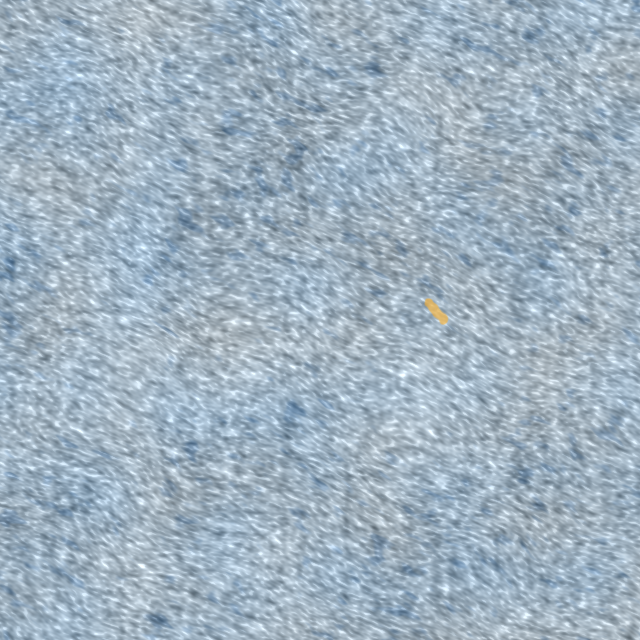
Reproduce this texture procedurally as a WebGL 2 fragment shader.

```glsl
#version 300 es
precision highp float;
// Pale blue-grey brushed cloth: slanted fibres, faint ribs, dark tufts and one straw fleck.

uniform vec2 u_resolution;
out vec4 fragColor;

const float TAU = 6.2831853;
const vec3 CLOTH = vec3(0.628, 0.699, 0.755);
const vec3 INK_TINT = vec3(-0.17, -0.14, -0.10);
const vec3 STRAW = vec3(0.85, 0.70, 0.41);

float hash(vec2 cell) {
    vec3 q = fract(cell.xyx * 0.1031);
    q += dot(q, q.yzx + 33.33);
    return fract((q.x + q.y) * q.z);
}

// Contribution of one lattice corner with a random unit gradient.
float cornerSlope(vec2 cell, vec2 offset) {
    float angle = TAU * hash(cell);
    return dot(vec2(cos(angle), sin(angle)), offset);
}

float gradientNoise(vec2 p) {
    vec2 cell = floor(p);
    vec2 f = p - cell;
    vec2 blend = f * f * f * (f * (f * 6.0 - 15.0) + 10.0);
    vec2 e = vec2(1.0, 0.0);
    float low = mix(cornerSlope(cell, f), cornerSlope(cell + e.xy, f - e.xy), blend.x);
    float high = mix(cornerSlope(cell + e.yx, f - e.yx), cornerSlope(cell + e.xx, f - e.xx), blend.x);
    return mix(low, high, blend.y);
}

// Noise stretched along a direction; frequency is (along, across).
float fibres(vec2 p, float angle, vec2 frequency, float seed) {
    float c = cos(angle), s = sin(angle);
    vec2 q = vec2(c * p.x + s * p.y, c * p.y - s * p.x);
    return gradientNoise(q * frequency + seed);
}

// Uneven vertical ribs with wandering strength.
float ribs(vec2 p, float count) {
    float wander = 1.6 * gradientNoise(p * vec2(7.0, 3.0) + 61.3);
    float strength = 0.6 + gradientNoise(p * vec2(9.0, 7.0) + 17.9);
    float regular = strength * sin(TAU * p.x * count + wander);
    return 0.5 * regular + gradientNoise(p * vec2(count * 1.3, 8.0) + 83.1);
}

float capsuleDistance(vec2 p, vec2 a, vec2 b, float radius) {
    vec2 pa = p - a, ba = b - a;
    float t = clamp(dot(pa, ba) / dot(ba, ba), 0.0, 1.0);
    return length(pa - ba * t) - radius;
}

void main() {
    vec2 p = gl_FragCoord.xy / u_resolution.y;
    float pixel = 1.0 / u_resolution.y;

    // Gentle bending of the fibre direction
    vec2 bent = p + 0.018 * vec2(gradientNoise(p * 6.0 + 5.2), gradientNoise(p * 6.0 + 41.7));

    // Fibre layers, coarse to fine
    float coarse = fibres(bent, -0.40, vec2(28.0, 66.0), 11.4);
    float middle = fibres(bent, -0.55, vec2(48.0, 118.0), 37.8);
    float fine = fibres(bent, -0.42, vec2(92.0, 215.0), 71.5);
    float crossing = fibres(bent, -0.22, vec2(60.0, 150.0), 93.6);

    // Broad mottling and clustered dark tufts
    float mottle = gradientNoise(p * 4.5 + 23.6) + 0.6 * gradientNoise(p * 11.0 + 57.2);
    float tuftField = fibres(bent, -0.45, vec2(24.0, 46.0), 129.3) + 0.5 * middle - 0.35 * mottle;
    float tuft = smoothstep(0.22, 0.62, tuftField);

    float tone = 0.17 * coarse + 0.18 * middle + 0.15 * fine + 0.13 * crossing;
    tone += 0.065 * mottle + 0.035 * ribs(p, 42.0);

    // Bright fibre tips
    tone += 0.07 * smoothstep(0.18, 0.50, fine + 0.5 * crossing);

    // Cool and warm drift, warmer toward the right
    float warmth = 0.045 * gradientNoise(p * 8.0 + 101.7) + 0.03 * middle * fine + 0.012 * (p.x - 0.5);
    vec3 colour = CLOTH + tone + warmth * vec3(1.0, 0.1, -0.8);
    colour += tuft * INK_TINT;

    // Straw fleck with a ragged outline
    float ragged = 0.003 * gradientNoise(p * 90.0 + 7.7);
    float fleck = capsuleDistance(p, vec2(0.671, 0.526), vec2(0.693, 0.500), 0.007) + ragged;
    float cover = 1.0 - smoothstep(-1.2 * pixel, 1.2 * pixel, fleck);
    colour = mix(colour, STRAW + 0.4 * tone, cover);

    fragColor = vec4(clamp(colour, 0.0, 1.0), 1.0);
}
```
